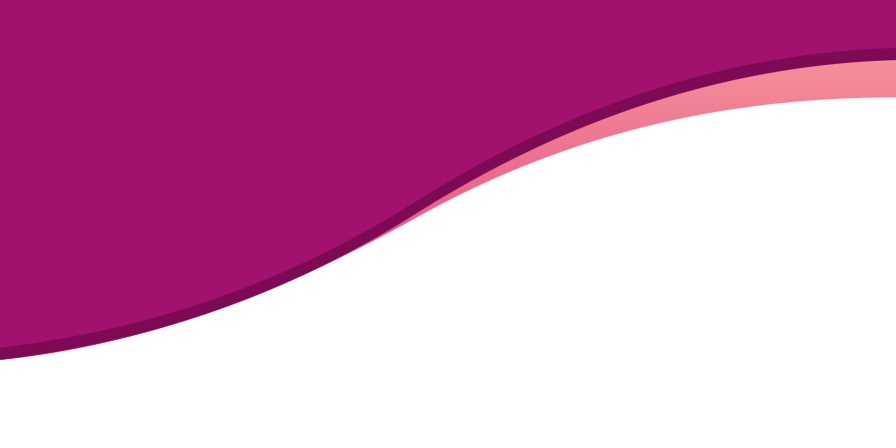
A Shadertoy shader for this background:

```glsl
// A magenta field sweeps over white along an S-shaped wave, edged by a dark
// band and a salmon ribbon that widens to the right. Each edge is a height
// curve made of two cubic Hermite spans; layers are painted back to front.

const vec3 WHITE   = vec3(1.0);
const vec3 MAGENTA = vec3(0.63, 0.07, 0.43);
const vec3 PLUM    = vec3(0.49, 0.04, 0.33);
const vec3 ROSE    = vec3(0.87, 0.20, 0.48);
const vec3 SALMON  = vec3(0.955, 0.565, 0.60);

const float WIDTH = 2.0;        // canvas width in canvas heights
const float BEND_X = 0.927;     // where the wave changes curvature
const float BAND_HEIGHT = 0.0273;

// Cubic from height y0 to y1 over a span, with given end slopes.
float hermite(float u, float span, float y0, float y1, float slope0, float slope1) {
    float v = 1.0 - u;
    float rise = u * u * (3.0 - 2.0 * u);
    return mix(y0, y1, rise) + span * u * v * (slope0 * v - slope1 * u);
}

// Wave through three heights (left, bend, right) with matching slopes.
float wave(float x, vec3 heights, vec3 slopes) {
    float rightSpan = WIDTH - BEND_X;
    return x < BEND_X
        ? hermite(x / BEND_X, BEND_X, heights.x, heights.y, slopes.x, slopes.y)
        : hermite((x - BEND_X) / rightSpan, rightSpan, heights.y, heights.z, slopes.y, slopes.z);
}

// Smooth coverage of the region where the signed height is positive.
float coverage(float height) {
    return clamp(height / fwidth(height) + 0.5, 0.0, 1.0);
}

void mainImage(out vec4 fragColor, in vec2 fragCoord) {
    vec2 p = fragCoord / iResolution.xy * vec2(WIDTH, 1.0);

    float fieldEdge = wave(p.x, vec3(0.2240, 0.5495, 0.8932), vec3(0.12, 0.63, 0.03));
    float ribbonEdge = wave(p.x, vec3(0.1966, 0.5130, 0.7826), vec3(0.10, 0.56, 0.0));
    float bandEdge = fieldEdge - BAND_HEIGHT;

    // Ribbon, then band, then field
    vec3 ribbonColor = mix(ROSE, SALMON, clamp((p.y - 0.2) / 0.67, 0.0, 1.0));
    vec3 color = mix(WHITE, ribbonColor, coverage(p.y - ribbonEdge));
    color = mix(color, PLUM, coverage(p.y - bandEdge));
    color = mix(color, MAGENTA, coverage(p.y - fieldEdge));

    fragColor = vec4(color, 1.0);
}
```
